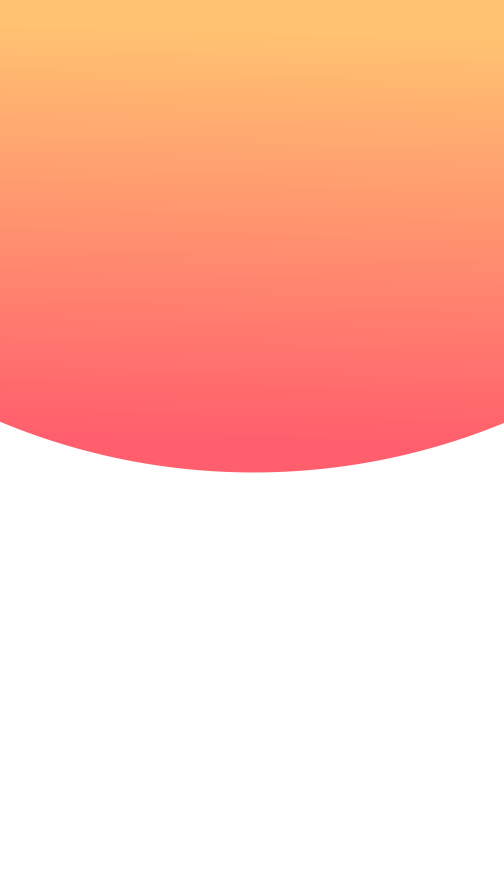
This background is drawn by a WebGL 1 fragment shader. Its source:

```glsl
precision highp float;
// A warm amber-to-coral panel hangs from the top edge over a white page.
// Its lower rim is the arc of a large circle; the fill is a slightly
// tilted linear gradient. Lengths are in canvas heights.

uniform vec2 u_resolution;

const vec3 PAGE_WHITE = vec3(1.0);
const vec3 AMBER = vec3(1.0, 0.765, 0.443);
const vec3 CORAL = vec3(1.0, 0.373, 0.427);

const float CENTER_X = 0.503;        // arc centre, as a share of the width
const float ARC_RADIUS = 0.735;
const float ARC_BOTTOM = 0.5273;     // lowest point, measured from the top
const float GRADIENT_START = 0.033;  // depth where amber begins to fade
const float GRADIENT_END = 0.49;     // depth where coral is reached
const float GRADIENT_TILT = 0.028;   // drop of the colour bands per unit of x

// Signed distance to the disc whose lower part forms the panel.
float panelDistance(vec2 p) {
    return length(p - vec2(0.0, ARC_BOTTOM - ARC_RADIUS)) - ARC_RADIUS;
}

vec3 panelColor(vec2 p) {
    float depth = p.y - GRADIENT_TILT * p.x;
    float fade = (depth - GRADIENT_START) / (GRADIENT_END - GRADIENT_START);
    return mix(AMBER, CORAL, clamp(fade, 0.0, 1.0));
}

void main() {
    // x runs right from the arc centre, y runs down from the top edge
    vec2 p = vec2(gl_FragCoord.x - CENTER_X * u_resolution.x,
                  u_resolution.y - gl_FragCoord.y) / u_resolution.y;

    // One-pixel soft rim
    float coverage = clamp(0.5 - panelDistance(p) * u_resolution.y, 0.0, 1.0);
    gl_FragColor = vec4(mix(PAGE_WHITE, panelColor(p), coverage), 1.0);
}
```
